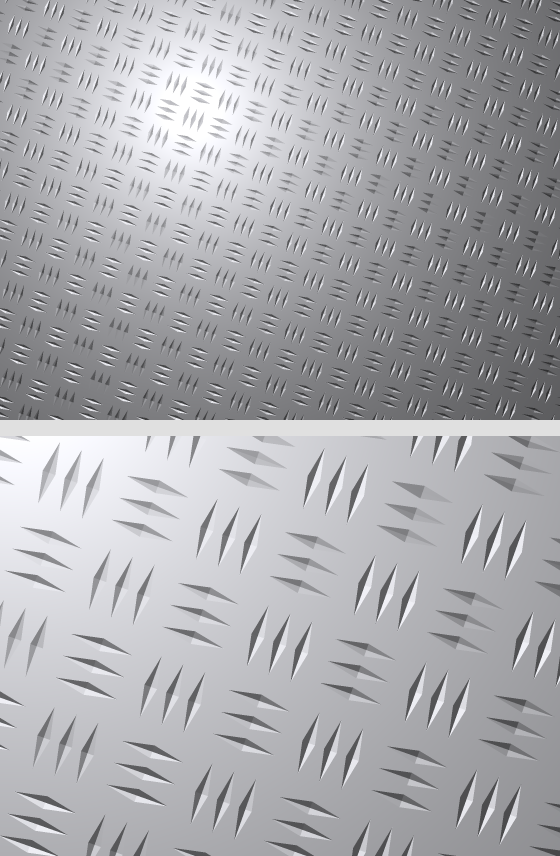
Top: the whole. Bottom: its middle third, enlarged.
Write a WebGL 1 fragment shader that draws this texture.

```glsl
precision mediump float;
// Steel tread plate: a tilted checkerboard of cells, each holding three
// parallel diamond dents, upright or level by turns. Every dent has four flat
// facets, and a point light close above the plate shades plate and facets.

uniform vec2 u_resolution;

// Lengths are in canvas heights, dent sizes in cells.
const float CELL_SIZE = 0.0665;
const float TILT = 0.342;
const vec2 GRID_CENTER = vec2(0.711, 0.627);
const float DENT_SPACING = 0.277;
const float DENT_HALF_LENGTH = 0.39;
const float DENT_HALF_WIDTH = 0.080;
const float DENT_SLOPE = 0.75;
const float SHADOW_FLOOR = 0.50; // darkest facet, as a share of the flat plate

const vec3 LIGHT_POSITION = vec3(0.455, 0.740, 0.40);
const vec3 STEEL_COLOR = vec3(0.985, 0.987, 1.010);
const float AMBIENT = 0.08;
const float DIFFUSE = 0.87;
const float SPECULAR = 0.10;
const float SHININESS = 60.0;

const int SAMPLES = 3; // per axis, for smooth edges

// Facet slope inside a dent, zero on the flat plate.
// x runs across the dents of a cell, y along them.
vec2 dentSlope(vec2 p) {
  float dent = clamp(floor(p.x / DENT_SPACING + 0.5), -1.0, 1.0);
  p.x -= dent * DENT_SPACING;
  float rim = abs(p.x) / DENT_HALF_WIDTH + abs(p.y) / DENT_HALF_LENGTH;
  vec2 slope = DENT_SLOPE * vec2(1.0, DENT_HALF_WIDTH / DENT_HALF_LENGTH);
  return -sign(p) * slope * step(rim, 1.0);
}

// Surface normal of the whole plate.
vec3 plateNormal(vec2 position) {
  vec2 axisX = vec2(cos(TILT), -sin(TILT));
  vec2 axisY = vec2(sin(TILT), cos(TILT));
  vec2 offset = (position - GRID_CENTER) / CELL_SIZE;
  vec2 grid = vec2(dot(offset, axisX), dot(offset, axisY));
  vec2 cell = floor(grid + 0.5);
  vec2 local = grid - cell;

  // Neighbouring cells swap their axes
  bool level = mod(cell.x + cell.y, 2.0) > 0.5;
  vec2 slope = level ? dentSlope(local.yx).yx : dentSlope(local);
  return normalize(vec3(axisX * slope.x + axisY * slope.y, 1.0));
}

// Diffuse and glossy light, viewed from straight above.
vec3 shade(vec2 position) {
  vec3 normal = plateNormal(position);
  vec3 toLight = normalize(LIGHT_POSITION - vec3(position, 0.0));
  vec3 halfway = normalize(toLight + vec3(0.0, 0.0, 1.0));
  float diffuse = max(dot(normal, toLight), 0.0);
  float gloss = pow(max(dot(normal, halfway), 0.0), SHININESS);
  float light = AMBIENT + DIFFUSE * diffuse + SPECULAR * gloss;

  // Light scattered by the plate fills the dents
  float flatLight = AMBIENT + DIFFUSE * toLight.z;
  light = max(light, SHADOW_FLOOR * flatLight);
  return clamp(STEEL_COLOR * light, 0.0, 1.0);
}

void main() {
  // Average a small grid of samples inside the pixel
  vec3 total = vec3(0.0);
  for (int i = 0; i < SAMPLES; i++) {
    for (int j = 0; j < SAMPLES; j++) {
      vec2 jitter = (vec2(float(i), float(j)) + 0.5) / float(SAMPLES) - 0.5;
      total += shade((gl_FragCoord.xy + jitter) / u_resolution.y);
    }
  }
  gl_FragColor = vec4(total / float(SAMPLES * SAMPLES), 1.0);
}
```
